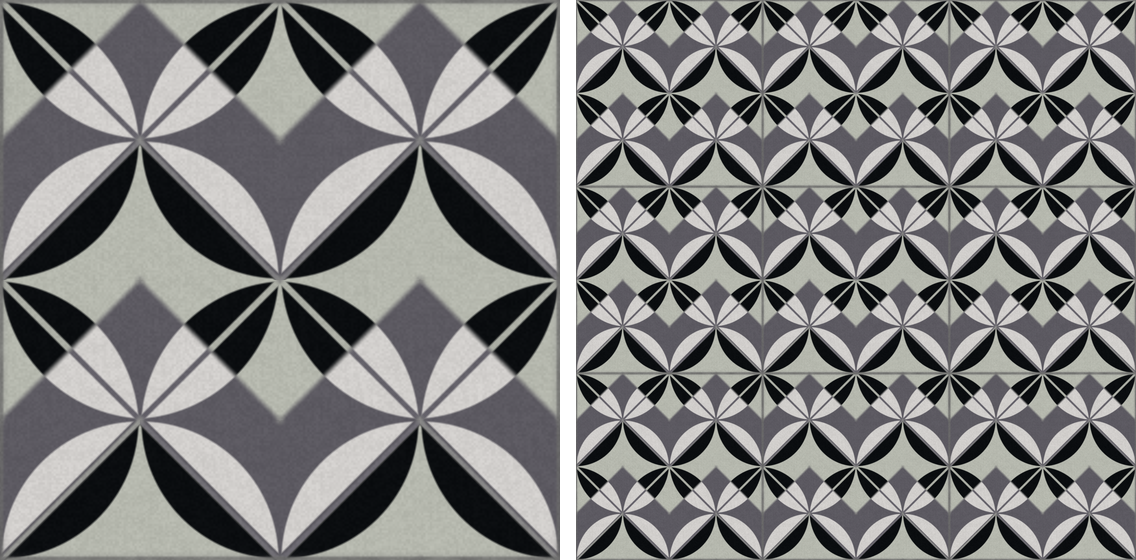
Left, the tile; right, the same tile 3 across and 3 down.
Give the GLSL for this pattern, as a three.js fragment shader.

```glsl
// Two by two tiles of four-petal flowers over grey and sage chevrons.
// The chevrons counterchange the petals: pale on grey, black on sage.
// Bevelled diagonal strips, a soft rim and wrapping grain finish the surface.

varying vec2 vUv;

const float TILES = 2.0;
const vec3 GREY  = vec3(0.36, 0.35, 0.38);
const vec3 SAGE  = vec3(0.71, 0.72, 0.68);
const vec3 PALE  = vec3(0.82, 0.81, 0.80);
const vec3 BLACK = vec3(0.04, 0.05, 0.06);
const vec3 STONE = vec3(0.53, 0.53, 0.52);

float hash(vec2 p) {
  return fract(sin(dot(p, vec2(127.1, 311.7))) * 43758.55);
}

// Value noise that wraps after a whole number of cells
float wrapNoise(vec2 uv, float period) {
  vec2 p = uv * period;
  vec2 i = floor(p);
  vec2 f = fract(p);
  f = f * f * (3.0 - 2.0 * f);
  vec2 a = mod(i, period);
  vec2 b = mod(i + 1.0, period);
  return mix(mix(hash(a), hash(vec2(b.x, a.y)), f.x),
             mix(hash(vec2(a.x, b.y)), hash(b), f.x), f.y);
}

// Coverage of the inside (negative side) of a distance
float cover(float dist, float soft) {
  return 1.0 - smoothstep(-soft, soft, dist);
}

// Lens of two arcs; p.x runs along its axis
float lens(vec2 p, float halfLength, float halfWidth) {
  float radius = (halfLength * halfLength + halfWidth * halfWidth) / (2.0 * halfWidth);
  return length(vec2(p.x, abs(p.y) + radius - halfWidth)) - radius;
}

// Signed distance to the grey chevron band, negative inside
float chevron(vec2 q) {
  float rise = fract(1.25 - q.y - abs(q.x - 0.5));
  return (abs(rise - 0.5) - 0.25) * 0.7071;
}

// Strip on a lower diagonal: dark on the pale side, light in the middle
vec3 bevelStrip(float across, float shade) {
  vec3 face = mix(GREY * 1.15, mix(STONE, SAGE, 0.45), shade);
  vec3 tone = mix(GREY * 0.95, face, smoothstep(-0.012, 0.001, across));
  return mix(tone, STONE * 0.6, smoothstep(0.006, 0.014, across));
}

vec3 tile(vec2 q, vec2 id) {
  // Fold the quadrants onto one diagonal
  vec2 fold = abs(q - 0.5) - 0.25;
  vec2 axis = vec2(fold.x + fold.y, fold.y - fold.x) * 0.7071;
  float upper = step(0.5, q.y);

  // Ground and petals
  float grey = cover(chevron(q), mix(0.006, 0.015, upper));
  float petal = cover(lens(axis, 0.346, mix(0.142, 0.130, upper)), 0.005);
  vec3 color = mix(mix(SAGE, GREY, grey), mix(BLACK, PALE, grey), petal);

  // Diagonal strips, with a different shade on each lower one
  float shade = hash(id * 2.0 + vec2(step(0.5, q.x), 5.0));
  vec3 strip = mix(bevelStrip(axis.y, shade),
                   mix(SAGE * 0.95, GREY * 1.08, grey), upper);
  float halfWidth = mix(0.0135, mix(0.0115, 0.0095, grey), upper);
  color = mix(color, strip, cover(abs(axis.y) - halfWidth, 0.005));

  // Small worn joint where strips cross
  float joint = length(abs(fold) - 0.25);
  return mix(color, STONE, 0.65 * cover(joint - 0.014, 0.012));
}

// Darkened rim around the whole slab
vec3 rim(vec3 color, vec2 uv) {
  vec2 inset = min(uv, 1.0 - uv);
  float edge = min(inset.x, inset.y);
  float wear = 0.65 + 0.25 * wrapNoise(uv, 24.0);
  color = mix(color, STONE * 0.8, wear * cover(edge - 0.006, 0.003));
  return mix(color, GREY, 0.12 * cover(edge - 0.012, 0.008));
}

void main() {
  vec2 p = vUv * TILES;
  vec3 color = tile(fract(p), mod(floor(p), TILES));
  color = rim(color, vUv);

  // Fine grain and faint mottling, weaker on dark areas
  float grain = wrapNoise(vUv, 256.0) - 0.5;
  float mottle = wrapNoise(vUv, 48.0) - 0.5;
  float light = dot(color, vec2(0.5, 0.25).xyy);
  color += (0.06 * grain + 0.02 * mottle) * (0.3 + 0.7 * light);

  gl_FragColor = vec4(clamp(color, 0.0, 1.0), 1.0);
}
```
